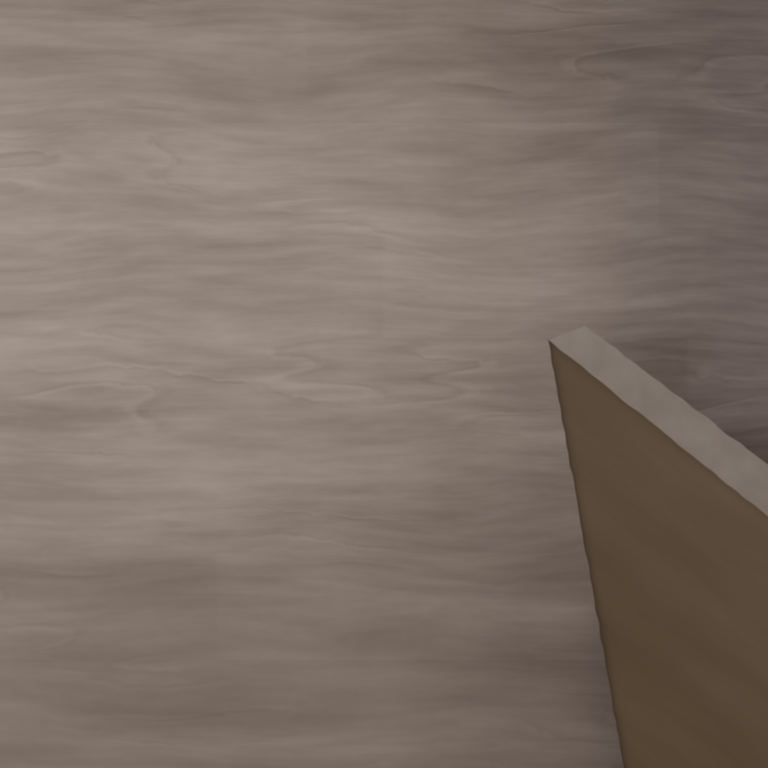
Reproduce this texture procedurally as a Shadertoy shader.

```glsl
// Softly lit taupe wood-look wall with a dark slanted panel at the lower right.
#define WOOD_DARK vec3(0.41, 0.36, 0.325)
#define WOOD_LIGHT vec3(0.61, 0.56, 0.52)
#define FACE_COLOR vec3(0.335, 0.275, 0.215)
#define RIM_COLOR vec3(0.49, 0.445, 0.41)
#define BROAD_GRAIN 0.060
#define FINE_GRAIN 0.038
#define CREASE_DEPTH 0.042
#define PLANK_HEIGHT 0.14
#define PLANK_CONTRAST 0.018
#define SHADOW_DEPTH 0.085
#define EDGE_SOFTNESS 0.0018

// Panel outline: near corner, rim corner, right ends and foot
const vec2 NEAR = vec2(0.714, 0.557);
const vec2 RIM = vec2(0.762, 0.576);
const vec2 RIM_END = vec2(1.0, 0.395);
const vec2 FACE_END = vec2(1.0, 0.327);
const vec2 FOOT = vec2(0.8125, 0.0);

float hash(vec2 c) {
    return fract(sin(dot(c, vec2(127.1, 311.7))) * 43758.5);
}

float cornerSlope(vec2 cell, vec2 offset) {
    float angle = 6.2832 * hash(cell);
    return dot(vec2(cos(angle), sin(angle)), offset);
}

float gradientNoise(vec2 p) {
    vec2 i = floor(p), f = fract(p);
    vec2 u = f * f * f * (f * (f * 6.0 - 15.0) + 10.0);
    vec2 e = vec2(1.0, 0.0);
    float low = mix(cornerSlope(i, f), cornerSlope(i + e, f - e), u.x);
    float high = mix(cornerSlope(i + e.yx, f - e.yx), cornerSlope(i + 1.0, f - 1.0), u.x);
    return mix(low, high, u.y);
}

float fbm(vec2 p) {
    float sum = 0.0, amplitude = 1.0;
    for (int i = 0; i < 4; i++) {
        sum += amplitude * gradientNoise(p);
        p = p * 2.03 + vec2(17.3, 9.1);
        amplitude *= 0.5;
    }
    return sum;
}

// Signed distance to the line a-b, positive on its right
float rightOf(vec2 p, vec2 a, vec2 b) {
    vec2 d = normalize(b - a);
    return dot(p - a, vec2(d.y, -d.x));
}

float cover(float distance) {
    float w = max(EDGE_SOFTNESS, 0.75 / iResolution.y);
    return smoothstep(-w, w, distance);
}

// Faint tone steps between staggered planks
float plankTone(vec2 p) {
    float row = floor(p.y / PLANK_HEIGHT);
    float along = p.x * 0.9 + hash(vec2(row, 3.0));
    float plank = floor(along);
    float blend = smoothstep(0.0, 0.008, fract(along));
    return mix(hash(vec2(plank - 1.0, row)), hash(vec2(plank, row)), blend) - 0.5;
}

float woodGrain(vec2 p) {
    vec2 q = p + vec2(0.0, 0.022 * gradientNoise(p * vec2(4.0, 7.0)));
    float detail = mix(0.45, 1.0, smoothstep(0.1, 0.45, p.y));
    float broad = fbm(q * vec2(2.2, 14.0) + 5.0);
    float fine = fbm(q * vec2(9.0, 70.0) + 31.0);

    // Creases: a dark line with a pale lip, in scattered patches
    float v = gradientNoise(q * vec2(5.0, 27.0) + 0.08 * fbm(p * 40.0)) / 0.07;
    float patches = smoothstep(0.0, 0.35, gradientNoise(p * vec2(3.5, 7.0) + 11.0));
    float crease = v * exp(-v * v) * patches;

    return BROAD_GRAIN * broad + detail * (FINE_GRAIN * fine + CREASE_DEPTH * crease)
        + 0.006 * fbm(p * vec2(60.0, 90.0));
}

vec3 wall(vec2 p) {
    // Light falls off to the right, the bottom and the top
    float tone = 0.603 - 0.06 * p.x - 0.11 * smoothstep(0.4, 1.0, p.x);
    tone -= 0.10 * (1.0 - smoothstep(0.05, 0.6, p.y));
    tone -= 0.045 * smoothstep(0.75, 1.0, p.y);
    tone += woodGrain(p) + PLANK_CONTRAST * plankTone(p);

    // Shadow cast beyond the rim
    float gap = max(-rightOf(p, RIM, RIM_END), 0.0);
    tone -= SHADOW_DEPTH * exp(-gap / 0.09) * smoothstep(0.74, 0.9, p.x);

    vec3 color = mix(WOOD_DARK, WOOD_LIGHT, (tone - 0.41) / 0.2);
    return color + vec3(-0.006, 0.0, 0.014) * smoothstep(0.5, 1.0, p.x);
}

vec3 panelFace(vec2 p) {
    vec2 d = normalize(FACE_END - NEAR);
    vec2 along = vec2(dot(p, d), rightOf(p, NEAR, FACE_END));
    float streaks = 0.022 * fbm(along * vec2(3.0, 18.0) + 7.0);
    return FACE_COLOR + streaks + 0.02 - vec3(0.10, 0.10, 0.11) * along.y;
}

void mainImage(out vec4 fragColor, in vec2 fragCoord) {
    vec2 p = fragCoord / iResolution.xy;
    float wobble = 0.0022 * gradientNoise(p * 45.0);
    float leftEdge = rightOf(p, FOOT, NEAR) + wobble;
    float topEdge = min(rightOf(p, NEAR, RIM), rightOf(p, RIM, RIM_END)) + wobble;
    float rimEdge = -rightOf(p, NEAR, FACE_END) + wobble;

    // Face with dark seams, then the pale rim on top
    vec3 face = panelFace(p);
    face *= 1.0 - 0.30 * exp(-abs(leftEdge) / 0.004);
    face *= 1.0 - 0.15 * exp(-abs(rimEdge) / 0.004);
    vec3 rim = RIM_COLOR + 0.03 * fbm(p * 22.0) - 0.10 * (p.x - 0.85);
    vec3 panel = mix(face, rim, cover(rimEdge));

    vec3 color = mix(wall(p), panel, cover(min(leftEdge, topEdge)));
    fragColor = vec4(clamp(color, 0.0, 1.0), 1.0);
}
```
